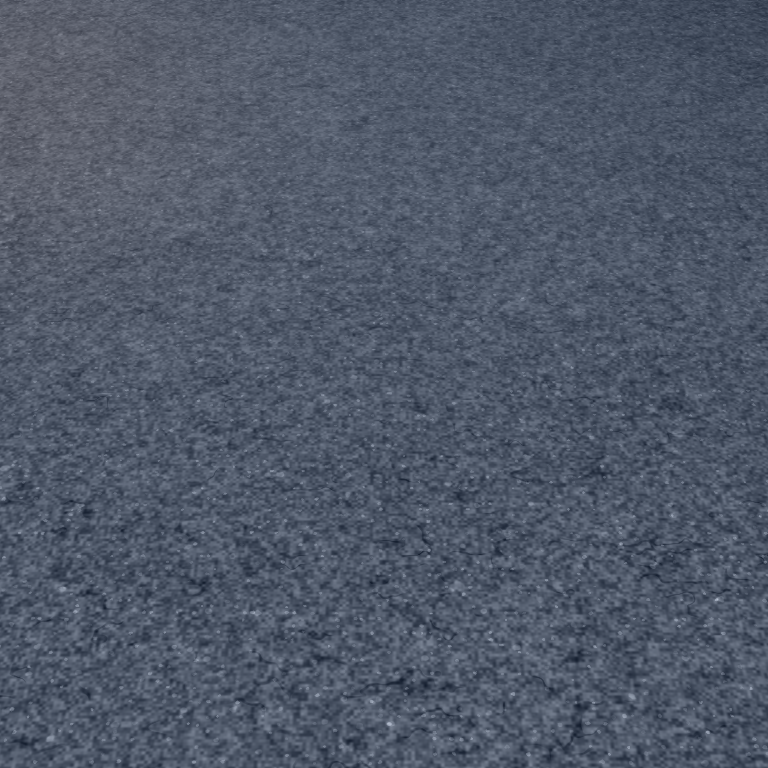
This texture is drawn by a WebGL 1 fragment shader. Its source:

```glsl
precision highp float;
// Blue-grey asphalt receding towards a horizon above the canvas.
// Layered value noise on a projected ground plane gives the grain; scattered
// pale stones, short dark cracks and a soft warm glow are laid over it.

uniform vec2 u_resolution;

#define HORIZON 2.2                       // height of the vanishing line
#define GROUND_SCALE vec2(242.0, 630.0)   // grains across and into depth
#define BASE_LEVEL 0.343                  // mean brightness
#define TINT vec3(-0.038, 0.0, 0.065)     // cool cast of the tar
#define WARM_TINT vec3(0.030, 0.004, -0.016)
#define FINE_GRAIN 0.195
#define MID_GRAIN 0.150
#define COARSE_GRAIN 0.042
#define PATCHES 0.022
#define STONE_LIGHT 0.19
#define CRACK_DARK 0.10

float hash(vec2 p) {
  vec3 q = fract(p.xyx * 0.1031);
  q += dot(q, q.yzx + 33.33);
  return fract((q.x + q.y) * q.z);
}

// Value noise centred on zero, from -0.5 to 0.5
float noise(vec2 p) {
  vec2 cell = floor(p);
  vec2 f = fract(p);
  f = f * f * (3.0 - 2.0 * f);
  float low = mix(hash(cell), hash(cell + vec2(1.0, 0.0)), f.x);
  float high = mix(hash(cell + vec2(0.0, 1.0)), hash(cell + vec2(1.0, 1.0)), f.x);
  return mix(low, high, f.y) - 0.5;
}

// One soft, ragged stone in a random share of the cells
float stones(vec2 p, float share) {
  vec2 cell = floor(p);
  vec2 center = 0.35 + 0.3 * vec2(hash(cell + 17.3), hash(cell + 51.7));
  float radius = mix(0.20, 0.36, hash(cell + 83.1));
  float dist = length(fract(p) - center) + 0.16 * noise(p * 5.0);
  float present = step(1.0 - share, hash(cell + 7.9));
  float strength = mix(0.3, 1.0, hash(cell + 29.5));
  return present * strength * (1.0 - smoothstep(radius * 0.5, radius, dist));
}

// Thin contour lines of warped noise, broken into short pieces
float cracks(vec2 p) {
  vec2 warped = p * vec2(0.19, 0.34) + 0.7 * noise(p * 0.6);
  float line = 1.0 - smoothstep(0.02, 0.10, abs(noise(warped)));
  float pieces = smoothstep(0.06, 0.24, noise(p * vec2(0.21, 0.30) + 61.0));
  return line * pieces;
}

// Broad light: glow at upper left, shade at upper right
float glow(vec2 uv) {
  vec2 d = (uv - vec2(0.0, 0.88)) / vec2(0.32, 0.26);
  return exp(-dot(d, d));
}

float broadLight(vec2 uv) {
  vec2 shade = (uv - vec2(1.05, 1.0)) / vec2(0.38, 0.28);
  vec2 band = (uv - vec2(0.45, 0.74)) / vec2(0.50, 0.20);
  float level = 0.035 * glow(uv) - 0.045 * exp(-dot(shade, shade));
  level += 0.016 * exp(-dot(band, band));
  return level - 0.012 * smoothstep(0.6, 1.0, uv.x);
}

void main() {
  vec2 uv = gl_FragCoord.xy / u_resolution;

  // Project onto the ground plane
  vec2 ground = vec2(uv.x - 0.5, 1.0) * GROUND_SCALE / (HORIZON - uv.y) + vec2(300.0, 0.0);
  float nearness = 1.0 - smoothstep(0.1, 1.0, uv.y);

  // Grain from fine to broad, softened with distance
  float level = BASE_LEVEL + broadLight(uv);
  level += FINE_GRAIN * mix(0.38, 1.0, nearness) * noise(ground * 1.9);
  level += MID_GRAIN * mix(0.65, 1.0, nearness) * noise(ground + 113.0);
  level += COARSE_GRAIN * noise(ground * 0.42 + 37.0);
  level += PATCHES * noise(ground * 0.09 + 71.0);
  level += PATCHES * noise(ground * 0.03 + 19.0);

  // Pale stones in three sizes, then cracks
  float pale = stones(ground * 0.75, 0.16);
  pale += 0.8 * stones(ground * 0.42 + 91.0, 0.08);
  pale += 0.7 * stones(ground * 0.22 + 43.0, 0.035);
  level += STONE_LIGHT * mix(0.4, 1.0, nearness) * pale;
  level -= CRACK_DARK * mix(0.3, 1.0, nearness) * cracks(ground);

  vec3 color = max(level, 0.12) + TINT + WARM_TINT * glow(uv);
  gl_FragColor = vec4(clamp(color, 0.0, 1.0), 1.0);
}
```
